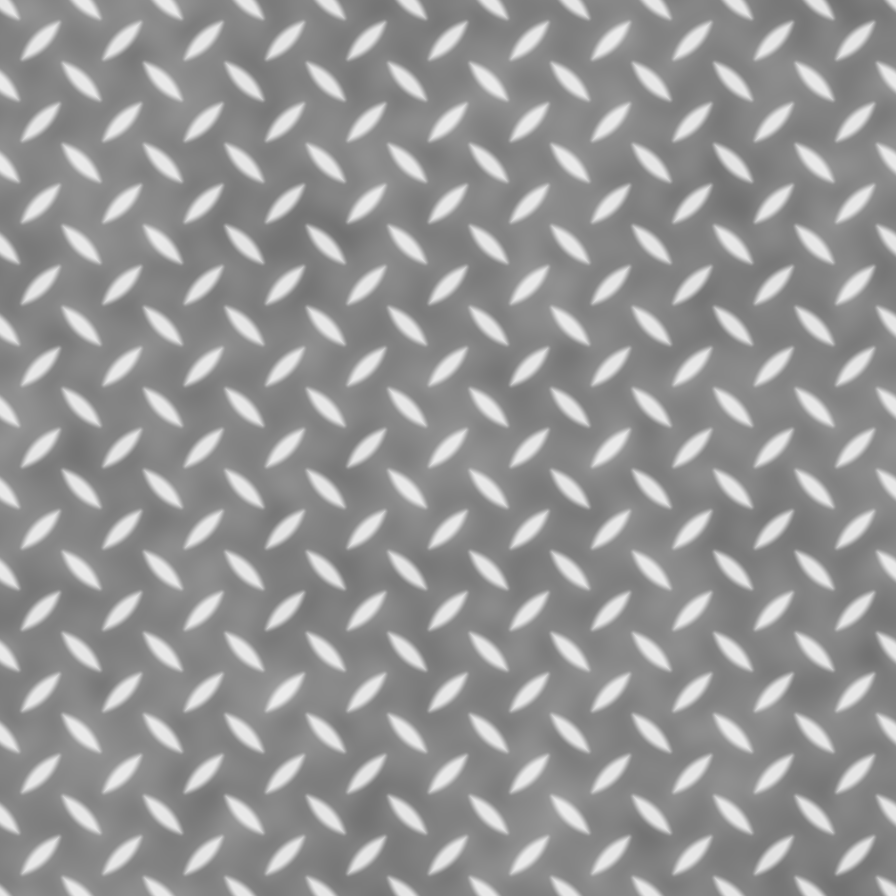
A Shadertoy shader for this texture:

```glsl
// Diamond tread plate: an 11 x 11 grid of soft raised lozenges, leaning
// right at the cell centres and left at the cell corners, on mottled grey
// metal. The mottling is a sum of sines with whole wave numbers, so it tiles.

const float REPEATS     = 11.0;   // cells across and down
const float HALF_LENGTH = 0.312;  // lozenge size, in cells
const float HALF_WIDTH  = 0.084;
const float EDGE_INNER  = 0.042;  // soft edge, inside and outside the outline
const float EDGE_OUTER  = 0.058;
const float HALO_REACH  = 0.17;   // faint sheen around each lozenge
const float HALO_GAIN   = 0.028;
const vec3  METAL       = vec3(0.512);
const vec3  STUD        = vec3(0.905);
const float MOTTLE      = 0.021;  // strength of the grey clouds
const float STUD_MOTTLE = 0.006;
const int   WAVES       = 36;
const float MIN_FREQ    = 1.5;    // waves per canvas
const float MAX_FREQ    = 23.0;
const float TAU         = 6.2831853;
const float GOLDEN      = 2.399963;

// Wrapping cloud noise of about unit deviation
float clouds(vec2 uv) {
    float sum = 0.0, power = 0.0;
    for (int i = 0; i < WAVES; i++) {
        float n = float(i);
        float angle = n * GOLDEN;
        float freq = mix(MIN_FREQ, MAX_FREQ, n / float(WAVES - 1));
        vec2 wave = round(freq * vec2(cos(angle), sin(angle)));
        float weight = 1.0 / (1.0 + freq / 12.0);
        float phase = fract(n * n * 0.3719 + n * 0.173);
        sum += weight * sin(TAU * (dot(wave, uv) + phase));
        power += 0.5 * weight * weight;
    }
    return sum / sqrt(power);
}

// Signed distance to a pointed lens lying along the rising diagonal
float lozenge(vec2 p) {
    vec2 q = abs(vec2(p.x - p.y, p.x + p.y)) * sqrt(0.5);
    float radius = (HALF_LENGTH * HALF_LENGTH + HALF_WIDTH * HALF_WIDTH)
                 / (2.0 * HALF_WIDTH);
    float offset = radius - HALF_WIDTH;
    bool beyondTip = (q.y - HALF_LENGTH) * offset > q.x * HALF_LENGTH;
    return beyondTip ? length(q - vec2(0.0, HALF_LENGTH))
                     : length(q + vec2(offset, 0.0)) - radius;
}

void mainImage(out vec4 fragColor, in vec2 fragCoord) {
    vec2 uv = fragCoord / iResolution.xy;
    vec2 grid = uv * REPEATS;
    float pixel = REPEATS / min(iResolution.x, iResolution.y);

    // Two interleaved lattices of opposite lean
    vec2 centre = fract(grid) - 0.5;
    vec2 corner = fract(grid + 0.5) - 0.5;
    float dist = min(lozenge(centre), lozenge(corner * vec2(-1.0, 1.0)));

    // Cloudy metal with a sheen near the studs
    float cloud = clouds(uv);
    float halo = 1.0 - smoothstep(0.0, HALO_REACH, dist);
    vec3 metal = METAL + MOTTLE * cloud + HALO_GAIN * halo;

    // Raised studs with soft edges
    float raised = 1.0 - smoothstep(-max(EDGE_INNER, pixel), max(EDGE_OUTER, pixel), dist);
    vec3 color = mix(metal, STUD + STUD_MOTTLE * cloud, raised);

    fragColor = vec4(color, 1.0);
}
```
